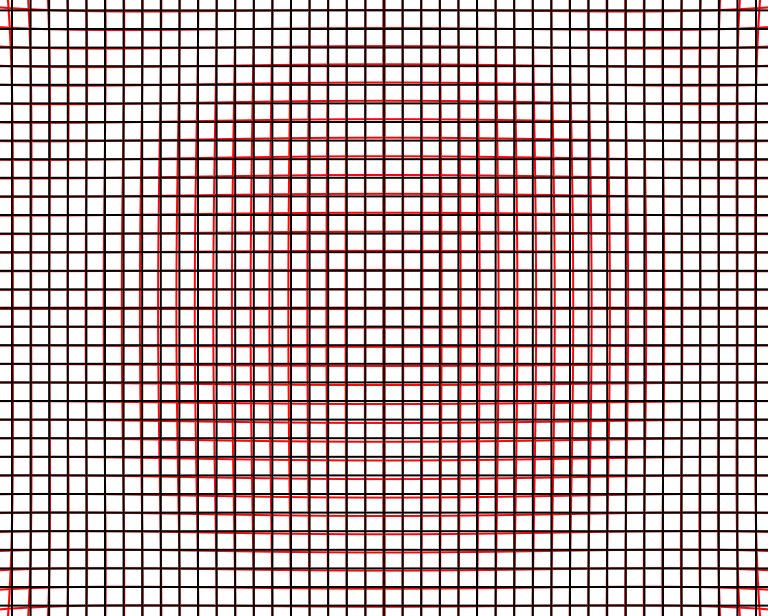
Reproduce this pattern procedurally as a WebGL 2 fragment shader.

```glsl
#version 300 es
precision highp float;

uniform vec2 u_resolution;
out vec4 fragColor;

const float CELL = 0.02422;        // grid spacing, in canvas widths
const float LINE_WIDTH = 0.0026;

// Antialiased coverage of a stroke at a given distance from its axis
vec2 stroke(vec2 dist, vec2 width, float pixel) {
    return clamp((0.5 * width - dist) / pixel + 0.5, 0.0, 1.0);
}

// Square grid through the origin, with its two axes drawn at their own width
float grid(vec2 p, float axisWidth, float pixel) {
    vec2 index = round(p / CELL);
    vec2 dist = abs(p - index * CELL);
    vec2 isAxis = 1.0 - step(0.5, abs(index));
    vec2 cover = stroke(dist, mix(vec2(LINE_WIDTH), vec2(axisWidth), isAxis), pixel);
    return max(cover.x, cover.y);
}

// Radial lens warp: bulges mid-field, pinches slightly, then flares at the corners
vec2 unwarp(vec2 p) {
    float r2 = 4.0 * dot(p, p);
    return p * (1.0 - 0.035 * (0.72 - r2) * (1.26 - r2));
}

void main() {
    float pixel = 1.0 / u_resolution.x;
    vec2 p = (gl_FragCoord.xy - 0.5 * u_resolution) * pixel;

    // Warped red grid below, straight black grid above
    float warped = grid(unwarp(p + vec2(0.0, 0.0005)), 0.0042, pixel);
    float straight = grid(p, 0.0029, pixel);

    vec3 color = mix(vec3(1.0), vec3(0.98, 0.02, 0.03), warped);
    color = mix(color, vec3(0.01), straight);
    fragColor = vec4(color, 1.0);
}
```
